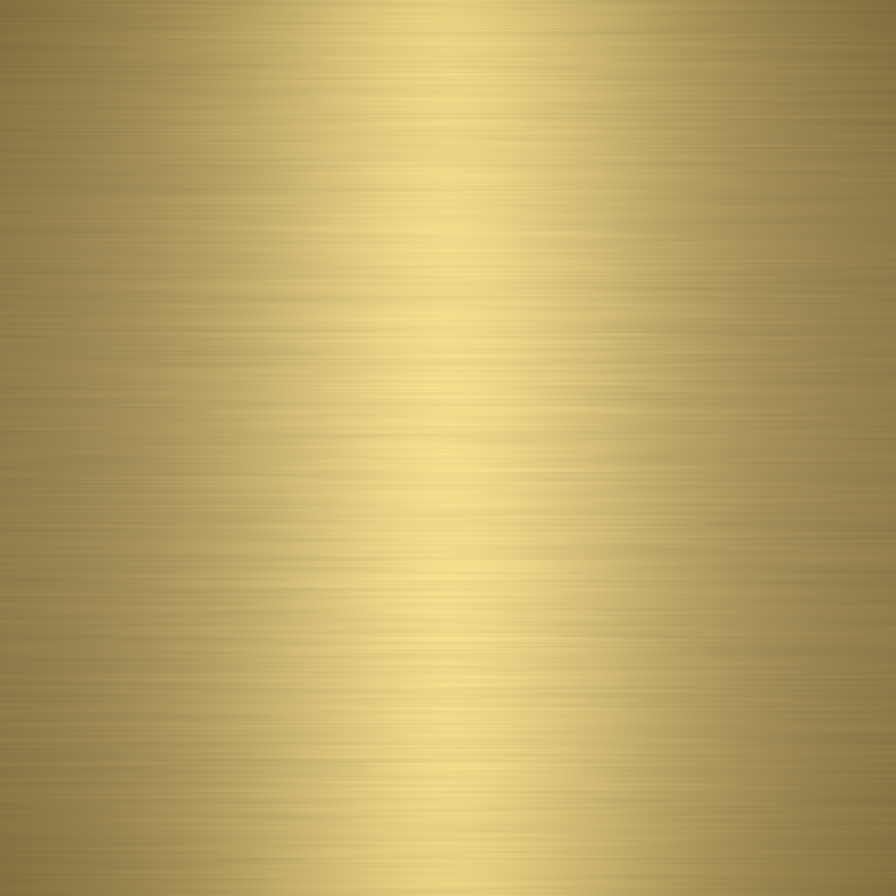
A WebGL 2 fragment shader for this texture:

```glsl
#version 300 es
precision highp float;
// Brushed brass sheet: a soft vertical sheen over a dark gold base,
// crossed by fine horizontal hairlines made of stretched value noise,
// with slightly deeper, warmer corners.

#define DARK_GOLD vec3(0.548, 0.470, 0.288)
#define LIGHT_GOLD vec3(0.937, 0.848, 0.540)
#define SHEEN_CENTER 0.5
#define SHEEN_WIDTH 0.29
#define SHEEN_POWER 1.7
#define HAIR_CONTRAST 0.11
#define HAIR_ROWS 512.0
#define CORNER_SHADE 0.12

uniform vec2 u_resolution;
out vec4 fragColor;

float hash(vec2 p) {
    return fract(sin(dot(p, vec2(127.1, 311.7))) * 43758.5453);
}

// One row of smooth noise, shifted by its own random offset
float rowNoise(float x, float row, float seed) {
    x += 17.0 * hash(vec2(row, seed));
    float cell = floor(x);
    float t = smoothstep(0.0, 1.0, x - cell);
    float key = row + seed * 0.37;
    return mix(hash(vec2(cell, key)), hash(vec2(cell + 1.0, key)), t);
}

// Long streaks: cells.x along the grain, cells.y rows across it
float streaks(vec2 uv, vec2 cells, float seed) {
    vec2 p = uv * cells - vec2(0.0, 0.5);
    float row = floor(p.y);
    float t = smoothstep(0.0, 1.0, p.y - row);
    return mix(rowNoise(p.x, row, seed), rowNoise(p.x, row + 1.0, seed), t) - 0.5;
}

// Layers from single hairs to thin, faint bands
float brushedGrain(vec2 uv) {
    float grain = 0.42 * streaks(uv, vec2(5.0, HAIR_ROWS), 1.0);
    grain += 0.35 * streaks(uv, vec2(8.0, HAIR_ROWS * 0.5), 2.0);
    grain += 0.16 * streaks(uv, vec2(4.0, HAIR_ROWS * 0.22), 3.0);
    return grain;
}

void main() {
    vec2 uv = gl_FragCoord.xy / u_resolution;
    vec2 fromCenter = uv - 0.5;

    // Sheen
    float offset = abs(uv.x - SHEEN_CENTER) / SHEEN_WIDTH;
    float sheen = exp(-pow(offset, SHEEN_POWER));
    vec3 color = mix(DARK_GOLD, LIGHT_GOLD, sheen);

    // Corner shading, stronger in blue to keep the shade warm
    float corner = dot(fromCenter, fromCenter);
    color *= 1.012 - CORNER_SHADE * 4.0 * corner * corner * vec3(0.8, 0.9, 1.5);
    color *= 1.0 - 0.12 * fromCenter.y * fromCenter.y * vec3(1.0, 1.1, 1.6);

    // Hairlines
    color *= 1.0 + HAIR_CONTRAST * brushedGrain(uv);
    fragColor = vec4(clamp(color, 0.0, 1.0), 1.0);
}
```
